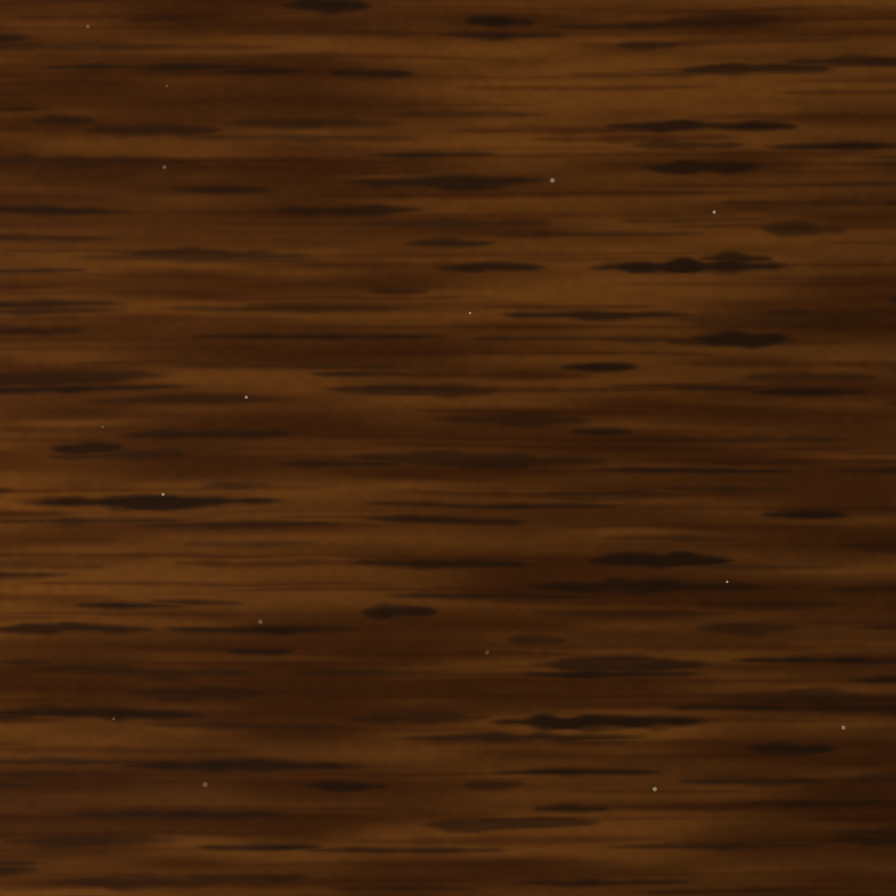
A Shadertoy shader for this texture:

```glsl
// Dark stained oak: soft horizontal grain, tapered dark pores and a few dust specks.
#define GRAIN_SCALE vec2(3.0, 38.0)
#define PORE_GRID vec2(5.0, 28.0)
#define STREAK_GRID vec2(3.0, 45.0)
#define PORE_STRENGTH 0.95
#define STREAK_STRENGTH 0.65
#define SOFTNESS 0.0042
#define WAVINESS 0.010
#define SPECK_CHANCE 0.11
#define DARK_WOOD vec3(0.215, 0.108, 0.034)
#define LIGHT_WOOD vec3(0.372, 0.214, 0.074)
#define PORE_COLOR vec3(0.125, 0.074, 0.042)
#define STREAK_COLOR vec3(0.180, 0.080, 0.028)

// Sine-free hashes
float hash12(vec2 p) {
    vec3 q = fract(vec3(p.xyx) * 0.1031);
    q += dot(q, q.yzx + 33.33);
    return fract((q.x + q.y) * q.z);
}

vec2 hash22(vec2 p) {
    return vec2(hash12(p + 17.3), hash12(p.yx + 71.9));
}

// Smooth value noise in 0..1
float valueNoise(vec2 p) {
    vec2 cell = floor(p);
    vec2 f = fract(p);
    f = f * f * (3.0 - 2.0 * f);
    float low = mix(hash12(cell), hash12(cell + vec2(1.0, 0.0)), f.x);
    float high = mix(hash12(cell + vec2(0.0, 1.0)), hash12(cell + 1.0), f.x);
    return mix(low, high, f.y);
}

// Scattered horizontal dashes with tapered ends and uneven edges
float dashes(vec2 p, vec2 grid, vec2 lengthRange, vec2 widthRange, float seed) {
    float cover = 0.0;
    vec2 home = floor(p * grid);
    float ragged = 0.45 + 1.1 * valueNoise(p * vec2(38.0, 110.0) + seed);
    for (int j = -1; j <= 1; j++) {
        for (int i = -1; i <= 1; i++) {
            vec2 id = home + vec2(i, j);
            vec2 jitter = hash22(id + seed);
            vec2 size = hash22(id + seed + 40.7);
            vec2 d = p - (id + jitter) / grid;
            float halfLength = mix(lengthRange.x, lengthRange.y, size.x);
            float halfWidth = mix(widthRange.x, widthRange.y, size.y * size.y);
            float along = d.x / halfLength;
            float taper = max(1.0 - along * along, 0.0);
            float edge = abs(d.y) - halfWidth * taper * ragged;
            float mask = 1.0 - smoothstep(-SOFTNESS, SOFTNESS, edge);
            float depth = mix(0.4, 1.0, hash12(id + seed + 9.1));
            cover = max(cover, mask * depth * smoothstep(0.0, 0.45, taper));
        }
    }
    return cover;
}

// Tiny round dust specks
float specks(vec2 p) {
    vec2 g = p * 12.0;
    vec2 id = floor(g);
    vec2 center = 0.15 + 0.7 * hash22(id + 5.0);
    float radius = mix(0.018, 0.042, hash12(id + 3.7));
    float dotMask = 1.0 - smoothstep(radius * 0.4, radius * 1.3, length(g - id - center));
    return dotMask * step(hash12(id + 88.0), SPECK_CHANCE) * mix(0.3, 0.9, hash12(id + 61.0));
}

void mainImage(out vec4 fragColor, in vec2 fragCoord) {
    vec2 uv = fragCoord / iResolution.y;

    // Gentle bending of the grain
    vec2 p = uv + 3.0;
    p.y += WAVINESS * (valueNoise(uv * vec2(3.0, 4.0) + 20.0) - 0.5);
    p.y += 0.3 * WAVINESS * (valueNoise(uv * vec2(11.0, 16.0) + 50.0) - 0.5);

    // Layered long fibers and broad patches
    float fibers = valueNoise(p * GRAIN_SCALE);
    float fineFibers = valueNoise(p * GRAIN_SCALE * vec2(2.7, 2.2) + 31.0);
    float patches = valueNoise(p * vec2(3.0, 6.0) + 12.0);
    float tone = 0.42 * fibers + 0.33 * fineFibers + 0.25 * patches;
    vec3 color = mix(DARK_WOOD, LIGHT_WOOD, smoothstep(0.18, 0.82, tone));

    // Reddish streaks below dark pores
    float streak = dashes(p, STREAK_GRID, vec2(0.10, 0.29), vec2(0.001, 0.0045), 7.0);
    float pore = dashes(p, PORE_GRID, vec2(0.035, 0.16), vec2(0.0025, 0.0085), 23.0);
    color = mix(color, STREAK_COLOR, streak * STREAK_STRENGTH);
    color = mix(color, PORE_COLOR, pore * PORE_STRENGTH);

    // Fine mottling and light falling off to the lower right
    color *= 0.96 + 0.08 * valueNoise(uv * vec2(110.0, 150.0));
    color *= 1.07 - 0.17 * uv.x + 0.06 * (uv.y - 0.5);

    // Faint gray haze on the left, then dust
    float haze = (1.0 - smoothstep(0.0, 0.7, uv.x)) * valueNoise(uv * vec2(4.0, 9.0) + 70.0);
    color += haze * vec3(0.008, 0.010, 0.014);
    color = mix(color, vec3(0.62, 0.58, 0.53), specks(uv));

    fragColor = vec4(color, 1.0);
}
```
